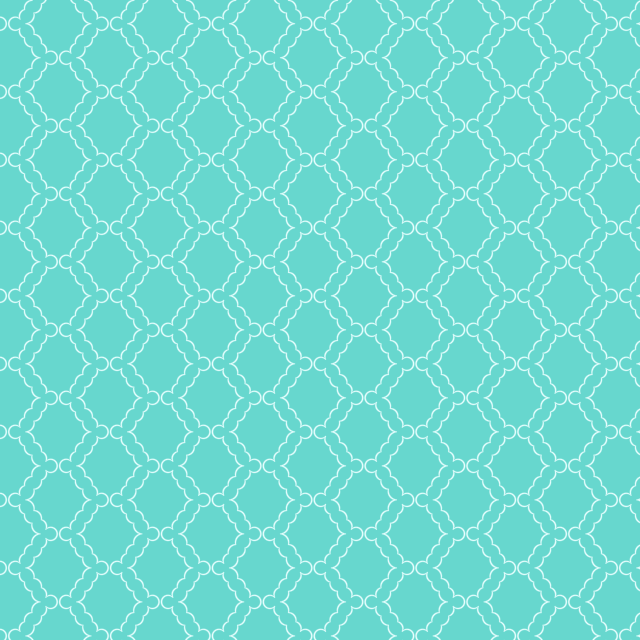
Write a Shadertoy shader that draws this pattern.

```glsl
// Scalloped lattice of fine pale lines on turquoise: zigzag bands with lobed tips.
// Space is folded into one quarter repeat, where a chain of circular arcs makes one
// outline and a half turn of that quarter makes the opposite outline.

#define REPEATS 6.285               // repeats across the canvas
#define ASPECT 0.668                // repeat height / repeat width
#define ORIGIN vec2(0.0913, 0.9098) // one junction, in canvas units
#define HALF_WIDTH 0.0072           // half line width, in repeats
#define TAPER 0.6                   // relative width at arc ends
#define SCALLOP_BULGE 0.23          // arc height / chord
#define LOBE_BULGE 1.23
#define GROUND vec3(0.405, 0.845, 0.808)
#define LINE vec3(0.92, 1.0, 1.0)

// Signed distance to a tapered arc from a to b, bulging left of its chord.
float taperedArc(vec2 p, vec2 a, vec2 b, float bulge) {
    float chord = distance(a, b);
    vec2 along = (b - a) / chord;
    vec2 outward = vec2(-along.y, along.x);
    float rise = bulge * chord;
    float radius = (0.25 * chord * chord + rise * rise) / (2.0 * rise);
    vec2 q = p - 0.5 * (a + b) - outward * (rise - radius);
    float halfSweep = 2.0 * atan(2.0 * bulge);
    float t = abs(atan(dot(q, along), dot(q, outward))) / halfSweep;
    float d = t < 1.0 ? abs(length(q) - radius)
                      : min(distance(p, a), distance(p, b));
    t = min(t, 1.0);
    return d - HALF_WIDTH * mix(1.0, TAPER, t * t);
}

// One outline: end lobe, then three scallops up to the cusp.
float outline(vec2 p) {
    vec2 joints[4] = vec2[4](vec2(0.123, 0.045), vec2(0.168, 0.139),
                             vec2(0.241, 0.229), vec2(0.319, 0.5 * ASPECT));
    vec2 shoulder = joints[0];
    float d = taperedArc(p, shoulder * vec2(1.0, -1.0), shoulder, LOBE_BULGE);
    for (int i = 0; i < 3; i++)
        d = min(d, taperedArc(p, joints[i], joints[i + 1], SCALLOP_BULGE));
    return d;
}

void mainImage(out vec4 fragColor, in vec2 fragCoord) {
    vec2 p = (fragCoord / iResolution.y - ORIGIN) * REPEATS;
    float pixel = REPEATS / iResolution.y;

    // Fold into the quarter repeat between two neighbouring junctions
    vec2 period = vec2(1.0, ASPECT);
    vec2 q = abs(p - period * floor(p / period + 0.5));
    float d = min(outline(q), outline(0.5 * period - q));

    float ink = 1.0 - smoothstep(-0.85 * pixel, 0.85 * pixel, d);
    fragColor = vec4(mix(GROUND, LINE, ink), 1.0);
}
```
